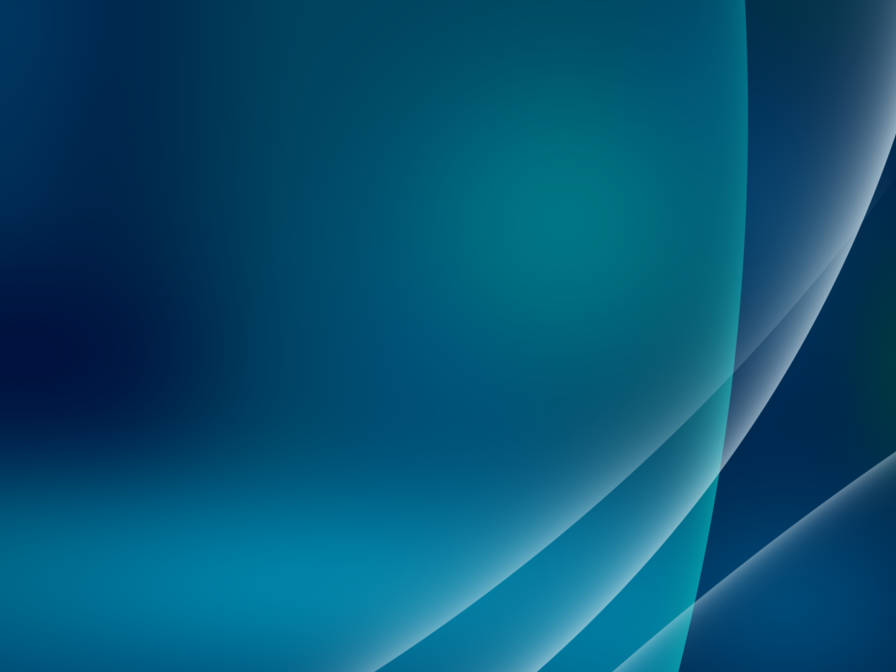
A Shadertoy shader for this background:

```glsl
// Glassy blue backdrop: soft elliptical pools of light lie over two dark panels
// parted by a curved teal rim. Pale arcs, each crisp on one side and fading on
// the other, sweep across them. Positions are in canvas heights, 4/3 wide.

const float ASPECT = 4.0 / 3.0;

const vec3 NAVY      = vec3(0.00, 0.14, 0.29);
const vec3 DEEP_NAVY = vec3(0.00, 0.06, 0.24);
const vec3 PETROL    = vec3(0.00, 0.26, 0.37);
const vec3 OCEAN     = vec3(0.00, 0.29, 0.47);
const vec3 TEAL      = vec3(0.00, 0.47, 0.52);
const vec3 LAGOON    = vec3(0.00, 0.52, 0.66);
const vec3 MOSS      = vec3(0.00, 0.23, 0.25);
const vec3 RIM_CYAN  = vec3(0.02, 0.66, 0.68);
const vec3 PALE      = vec3(0.80, 0.88, 0.92);

// Circles as centre x, centre y, radius
const vec3 MAIN_ARC  = vec3(-0.430, 1.399, 1.862);
const vec3 INNER_ARC = vec3(-1.030, 2.450, 2.919);

// Rim parabola: rightmost point and bend
const vec2  RIM_TIP  = vec2(1.113, 0.826);
const float RIM_BEND = 0.152;

// Low streak: start on the lower border, slope and bend
const float STREAK_START = 0.911;
const float STREAK_SLOPE = 0.87;
const float STREAK_BEND  = 0.22;

// Blends a soft elliptical pool of colour into the base
vec3 pool(vec3 base, vec2 p, vec2 centre, vec2 size, vec3 tint, float strength) {
    vec2 d = (p - centre) / size;
    return mix(base, tint, strength * exp(-dot(d, d)));
}

// Antialiased inside mask for a depth that is positive inside
float inside(float depth, float pixel) {
    return smoothstep(-pixel, pixel, depth);
}

// Glow that is sharp at depth zero and decays inward
float innerGlow(float depth, float width, float pixel) {
    return inside(depth, pixel) * exp(-max(depth, 0.0) / width);
}

float circleDepth(vec2 p, vec3 circle) {
    return circle.z - length(p - circle.xy);
}

vec3 leftPanel(vec2 p) {
    vec3 col = mix(NAVY, PETROL, smoothstep(0.12, 0.48, p.x));
    col = mix(col, OCEAN, 0.75 * smoothstep(0.40, 0.12, p.y));
    col = pool(col, p, vec2(0.00, 0.98), vec2(0.14, 0.20), OCEAN, 0.45);
    col = pool(col, p, vec2(0.00, 0.74), vec2(0.09, 0.14), OCEAN, 0.20);
    col = pool(col, p, vec2(0.04, 0.47), vec2(0.24, 0.15), DEEP_NAVY, 0.90);
    col = pool(col, p, vec2(0.67, 0.48), vec2(0.22, 0.27), OCEAN, 0.90);
    col = pool(col, p, vec2(1.05, 0.84), vec2(0.10, 0.17), OCEAN, 0.65);
    col = pool(col, p, vec2(0.84, 0.67), vec2(0.25, 0.24), TEAL, 0.95);
    col = pool(col, p, vec2(0.00, 0.16), vec2(0.25, 0.12), TEAL, 0.35);
    col = pool(col, p, vec2(0.48, 0.13), vec2(0.52, 0.15), LAGOON, 0.97);
    return pool(col, p, vec2(0.92, 0.06), vec2(0.24, 0.17), LAGOON, 0.70);
}

vec3 rightPanel(vec2 p) {
    vec3 col = pool(NAVY, p, vec2(1.13, 0.68), vec2(0.14, 0.23), OCEAN, 0.60);
    col = pool(col, p, vec2(1.20, 1.02), vec2(0.16, 0.14), MOSS, 0.45);
    col = pool(col, p, vec2(1.35, 0.46), vec2(0.08, 0.18), MOSS, 0.90);
    return pool(col, p, vec2(1.17, 0.10), vec2(0.22, 0.16), OCEAN, 0.95);
}

void mainImage(out vec4 fragColor, in vec2 fragCoord) {
    vec2 p = fragCoord / iResolution.xy * vec2(ASPECT, 1.0);
    float pixel = 1.0 / iResolution.y;

    // Two panels separated by the rim
    float fromTip = p.y - RIM_TIP.y;
    float rimDepth = RIM_TIP.x - RIM_BEND * fromTip * fromTip - p.x;
    vec3 col = mix(rightPanel(p), leftPanel(p), inside(rimDepth, pixel));

    // Cyan rim, stronger toward the bottom
    float rimStrength = mix(0.42, 0.72, smoothstep(0.80, 0.30, p.y));
    col = mix(col, RIM_CYAN, rimStrength * innerGlow(rimDepth, 0.035, pixel));

    // Inner arc, fading as it climbs to the right
    float innerStrength = mix(0.52, 0.18, smoothstep(0.75, 1.15, p.x));
    innerStrength *= smoothstep(1.36, 1.20, p.x) * smoothstep(0.42, 0.72, p.x + 0.1);
    float innerArc = innerGlow(circleDepth(p, INNER_ARC), 0.040, pixel);
    col = mix(col, PALE, innerStrength * innerArc);

    // Main arc, brightest and broadest at the upper right
    float climb = smoothstep(0.25, 0.80, p.y);
    float mainArc = innerGlow(circleDepth(p, MAIN_ARC), mix(0.036, 0.050, climb), pixel);
    col = mix(col, PALE, mix(0.64, 0.76, climb) * mainArc);

    // Low streak, glowing below its edge
    float run = p.x - STREAK_START;
    float slope = STREAK_SLOPE - 2.0 * STREAK_BEND * run;
    float streakDepth = run * (STREAK_SLOPE - STREAK_BEND * run) - p.y;
    streakDepth /= length(vec2(slope, 1.0));
    col = mix(col, PALE, 0.48 * innerGlow(streakDepth, 0.018, pixel));

    fragColor = vec4(col, 1.0);
}
```
